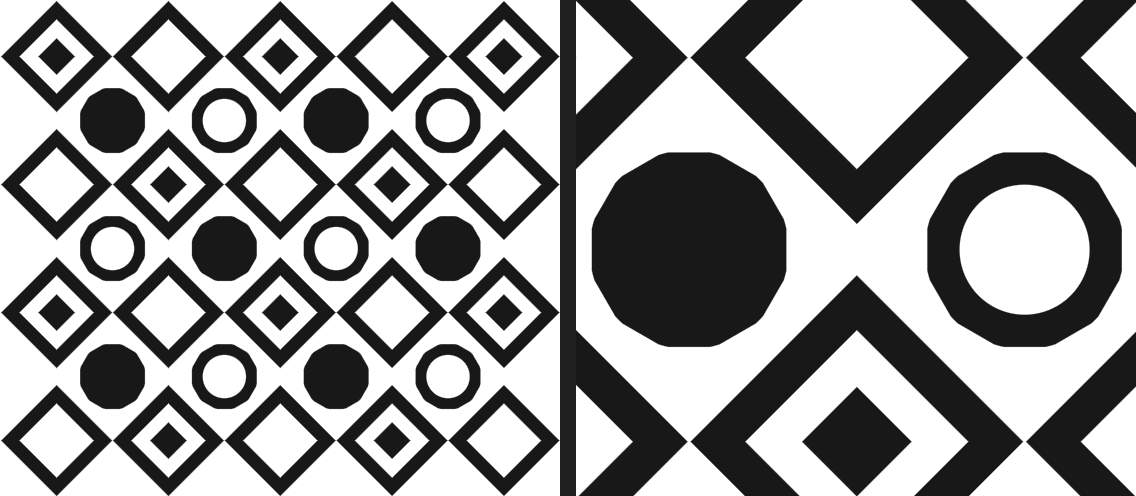
Left: the whole. Right: its middle third, enlarged.
Reproduce this pattern procedurally as a WebGL 1 fragment shader.

```glsl
precision highp float;
// Checkered lattice of outlined diamonds with dots and rings in the gaps.

uniform vec2 u_resolution;

// Lengths are fractions of the canvas width.
#define PITCH vec2(0.1997, 0.2286)
#define CENTER vec2(0.0005, -0.001)
#define DIAMONDS vec2(5.0, 4.0)
#define DIAMOND_OUTER 0.099
#define DIAMOND_INNER 0.0664
#define DIAMOND_CORE 0.0326
#define DISC_FLAT 0.0579
#define DISC_ROUND 0.0592
#define RING_HOLE 0.0387
#define INK vec3(0.094)
#define PAPER vec3(1.0)
#define EDGE_PIXELS 1.2

// Index of the nearest cell in a centred, bounded grid.
vec2 gridCell(vec2 p, vec2 count) {
    return clamp(floor(p / PITCH + 0.5 * count), vec2(0.0), count - 1.0);
}

// Position relative to the middle of a cell.
vec2 cellLocal(vec2 p, vec2 cell, vec2 count) {
    return p - (cell - 0.5 * (count - 1.0)) * PITCH;
}

float isOdd(vec2 cell) {
    return mod(cell.x + cell.y, 2.0);
}

float diamondDistance(vec2 p, float halfDiagonal) {
    return (abs(p.x) + abs(p.y) - halfDiagonal) * 0.7071;
}

// Twelve-sided disc with softened corners.
float discDistance(vec2 p) {
    vec2 a = abs(p);
    vec2 slant = vec2(0.866, 0.5);
    float flatSide = max(max(a.x, a.y), max(dot(a, slant), dot(a, slant.yx)));
    return max(flatSide - DISC_FLAT, length(p) - DISC_ROUND);
}

float coverage(float d) {
    return clamp(0.5 - d * u_resolution.x / EDGE_PIXELS, 0.0, 1.0);
}

void main() {
    vec2 p = (gl_FragCoord.xy - 0.5 * u_resolution) / u_resolution.x - CENTER;

    // Diamond frames, every other one with a solid core
    vec2 cell = gridCell(p, DIAMONDS);
    vec2 local = cellLocal(p, cell, DIAMONDS);
    float ink = coverage(diamondDistance(local, DIAMOND_OUTER))
              - coverage(diamondDistance(local, DIAMOND_INNER))
              + coverage(diamondDistance(local, DIAMOND_CORE)) * isOdd(cell);

    // Dots alternating with rings between the diamonds
    vec2 gaps = DIAMONDS - 1.0;
    cell = gridCell(p, gaps);
    local = cellLocal(p, cell, gaps);
    float disc = coverage(discDistance(local))
               - coverage(length(local) - RING_HOLE) * isOdd(cell);

    gl_FragColor = vec4(mix(PAPER, INK, clamp(ink + disc, 0.0, 1.0)), 1.0);
}
```
